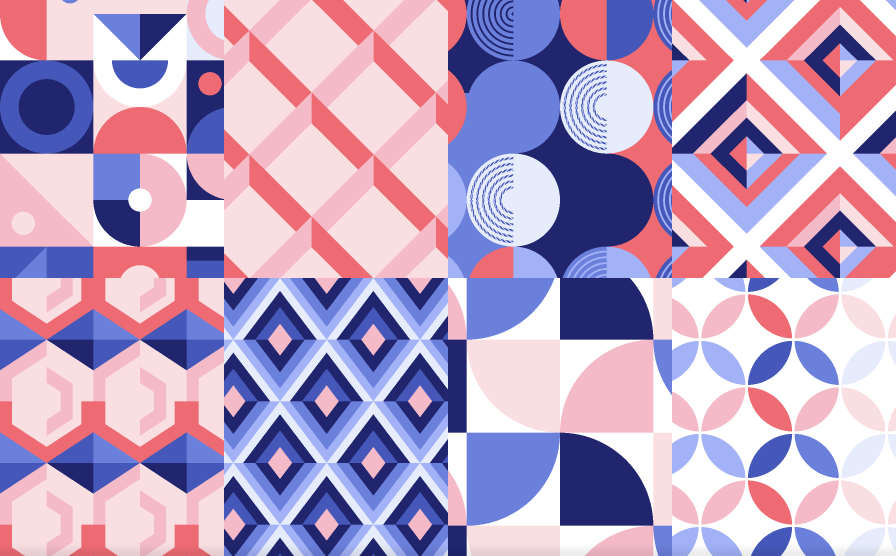
Reproduce this pattern procedurally as a WebGL 1 fragment shader.

```glsl
precision highp float;
// Eight geometric tile panels, four by two, in coral, pink, navy and blue.
uniform vec2 u_resolution;

const vec2 SHEET = vec2(768.0, 478.0);  // design units, y runs down
const vec2 PANEL = vec2(192.0, 239.0);
const float CELL = 80.0;
const float HALF = 40.0;
const float BAR = 26.5;                 // lattice bar height
const float BAR_STEP = 106.6;
const int SAMPLES = 3;                  // per axis, for smooth edges

const vec3 WHITE = vec3(1.0);
const vec3 ICE = vec3(0.90, 0.925, 0.985);
const vec3 PALE = vec3(0.975, 0.87, 0.885);
const vec3 PINK = vec3(0.957, 0.73, 0.78);
const vec3 CORAL = vec3(0.933, 0.42, 0.45);
const vec3 SKY = vec3(0.64, 0.70, 0.97);
const vec3 PERI = vec3(0.42, 0.50, 0.86);
const vec3 BLUE = vec3(0.27, 0.345, 0.73);
const vec3 NAVY = vec3(0.125, 0.145, 0.43);

bool disc(vec2 p, vec2 center, float r) { return distance(p, center) < r; }

// Panel 1: assorted bold square tiles
vec3 boldTiles(vec2 p) {
  vec2 s = p + vec2(0.0, 28.0);
  vec2 id = floor(s / CELL), q = mod(s, CELL), m = q - HALF;
  float r = length(m);
  if (id.y < 0.5) {
    if (id.x < 0.5) {
      if (disc(p, vec2(60.0, -6.0), 9.0)) return PERI;
      return m.x > 0.0 ? PALE : (r < HALF || m.y < 0.0 ? CORAL : WHITE);
    }
    if (id.x < 1.5) {
      if (m.y < 0.0) return PALE;
      return abs(m.x) + m.y > HALF ? WHITE : (m.x < 0.0 ? PERI : NAVY);
    }
    return r > HALF ? ICE : (r > 24.0 ? PINK : ICE);
  }
  if (id.y < 1.5) {
    if (id.x < 0.5) return r < 24.0 || r > HALF ? NAVY : BLUE;
    if (id.x < 1.5) {
      float top = length(vec2(m.x, q.y));
      if (top < HALF) return top < 24.0 ? BLUE : WHITE;
      return disc(q, vec2(HALF, CELL), HALF) ? CORAL : PALE;
    }
    if (disc(q, vec2(20.0), 10.0)) return CORAL;
    return disc(q, vec2(HALF, CELL), HALF) ? BLUE : NAVY;
  }
  if (id.y < 2.5) {
    if (id.x < 0.5) return disc(q, vec2(20.0, 60.0), 10.0) || q.x > q.y ? PALE : PINK;
    if (id.x < 1.5) {
      if (r < 10.0) return WHITE;
      if (m.x < 0.0 && m.y < 0.0) return PERI;
      return r > HALF ? WHITE : (m.x < 0.0 ? NAVY : PINK);
    }
    if (m.y > 0.0) return WHITE;
    return disc(q, vec2(HALF, 0.0), HALF) ? PINK : NAVY;
  }
  if (id.x < 0.5) return m.x < 0.0 && q.x + q.y > HALF ? PERI : BLUE;
  if (id.x < 1.5) return disc(q, vec2(HALF, 34.0), 18.0) ? PALE : CORAL;
  return q.y < 12.0 ? NAVY : BLUE;
}

// Panel 2: mitred diagonal lattice
vec3 lattice(vec2 p) {
  float down = mod(p.y - p.x + 81.0, BAR_STEP);
  float up = mod(p.x + p.y - 453.0, BAR_STEP);
  if (down < BAR && up < BAR) return up > down ? CORAL : PINK;
  return down < BAR ? CORAL : (up < BAR ? PINK : PALE);
}

// Panel 3: rows of touching discs, some ringed or stitched
vec3 discs(vec2 p) {
  vec2 s = p - vec2(400.0, -28.0);
  vec2 id = floor(s / CELL), m = mod(s, CELL) - HALF;
  float r = length(m), lane = mod(r, 5.0), dash = fract(atan(m.y, m.x) * r * 0.22);
  bool left = m.x < 0.0;
  vec3 ground = p.x < 440.0 ? (p.y < 80.0 ? NAVY : PERI) : (p.x < 520.0 ? NAVY : CORAL);
  if (r > HALF) return ground;
  bool ring = left && lane < 1.6;
  if (id.x < -0.5) return id.y < 1.5 ? CORAL : SKY;
  if (id.x > 1.5) return ring ? SKY : BLUE;
  bool first = id.x < 0.5;
  if (id.y < 0.5) return first ? (ring ? NAVY : PERI) : (left ? CORAL : BLUE);
  if (id.y > 2.5) return first ? (left ? CORAL : SKY) : (ring ? SKY : (left ? PERI : SKY));
  if (first == (id.y < 1.5)) return first ? PERI : NAVY;
  return left && r > 8.0 && lane < 2.0 && dash < 0.65 ? BLUE : ICE;
}

// Panel 4: nested diamonds, each ring coloured by side
vec3 nested(vec2 p) {
  vec2 s = p - vec2(640.0, 132.0);
  vec2 k = floor(vec2(s.x + s.y, s.x - s.y) / 160.0 + 0.5);
  vec2 m = s - CELL * vec2(k.x + k.y, k.x - k.y);
  float d = abs(m.x) + abs(m.y);
  bool warm = mod(k.x + k.y, 2.0) > 0.5, left = m.x < 0.0, top = m.y < 0.0;
  if (d > 69.0) return WHITE;
  if (d > 46.0) {
    if (warm) return left && !top ? SKY : CORAL;
    return left ? (top ? NAVY : SKY) : (top ? CORAL : SKY);
  }
  if (d > 31.0) return left ? (top ? PINK : CORAL) : (top ? PALE : CORAL);
  if (d > 15.0) return top ? NAVY : (left ? NAVY : SKY);
  return left ? CORAL : (top ? SKY : PALE);
}

// Panel 5: tall hexagons with faceted blue diamonds between
vec3 hexagons(vec2 p) {
  vec2 m = mod(p - vec2(0.0, 292.0), vec2(CELL, 106.0)) - vec2(HALF, 53.0);
  float d = (abs(m.x) * 0.66 + abs(m.y)) / 53.0;
  if (d > 1.0) return m.x > 0.0 ? (m.y < 0.0 ? NAVY : BLUE) : (m.y < 0.0 ? BLUE : PERI);
  d = max(d, abs(m.x) / HALF);
  if (d > 0.74) return m.x < 0.0 ? (m.y > 0.0 ? CORAL : PINK) : (m.y > 0.0 ? CORAL : PALE);
  if (d > 0.56) return PALE;
  return d > 0.3 && m.x > 0.0 ? PINK : PALE;
}

// Panel 6: interlocking banded diamonds
vec3 bandedDiamonds(vec2 p) {
  vec2 s = (p - vec2(240.0, 292.0)) / vec2(HALF, 53.0);
  vec2 k = floor(vec2(s.x + s.y, s.x - s.y) * 0.5 + 0.5);
  vec2 m = s - vec2(k.x + k.y, k.x - k.y);
  float d = abs(m.x) + abs(m.y);
  bool top = m.y < 0.0;
  if (d < 0.26) return PINK;
  if (d < 0.53) return top ? BLUE : NAVY;
  if (d < 0.79) return top ? NAVY : PERI;
  return top ? ICE : SKY;
}

// Panel 7: large quarter discs
vec3 quarters(vec2 p) {
  vec2 s = p - vec2(400.0, 212.0);
  vec2 id = floor(s / CELL), q = mod(s, CELL);
  bool even = mod(id.y, 2.0) < 0.5;
  if (id.x < -0.5) return even ? (disc(q, vec2(0.0, CELL), CELL) ? PINK : WHITE) : NAVY;
  if (id.x > 1.5) return even ? PALE : (disc(q, vec2(CELL, 0.0), CELL) ? PERI : WHITE);
  bool first = id.x < 0.5;
  vec2 corner = CELL * vec2(even ? 0.0 : 1.0, first ? 0.0 : 1.0);
  vec3 fill = first ? (even ? PERI : PALE) : (even ? NAVY : PINK);
  return disc(q, corner, CELL) ? fill : WHITE;
}

// Panel 8: petals of overlapping circles
vec3 petals(vec2 p) {
  vec2 s = p - vec2(640.0, 252.0);
  vec2 id = floor(s / HALF), q = mod(s, HALF);
  if (mod(id.x + id.y, 2.0) > 0.5) q.x = HALF - q.x;
  if (!disc(q, vec2(HALF, 0.0), 39.0) || !disc(q, vec2(0.0, HALF), 39.0)) return WHITE;
  bool warm = mod(id.y, 2.0) < 0.5;
  if (id.x < -0.5) return warm ? PINK : SKY;
  if (id.x < 0.5) return warm ? CORAL : BLUE;
  if (id.x < 1.5) return warm ? PINK : PERI;
  return warm ? PALE : ICE;
}

vec3 sheet(vec2 p) {
  float column = floor(p.x / PANEL.x);
  bool upper = p.y < PANEL.y;
  if (column < 0.5) return upper ? boldTiles(p) : hexagons(p);
  if (column < 1.5) return upper ? lattice(p) : bandedDiamonds(p);
  if (column < 2.5) return upper ? discs(p) : quarters(p);
  return upper ? nested(p) : petals(p);
}

void main() {
  vec3 sum = vec3(0.0);
  for (int i = 0; i < SAMPLES; i++) {
    for (int j = 0; j < SAMPLES; j++) {
      vec2 offset = (vec2(float(i), float(j)) + 0.5) / float(SAMPLES) - 0.5;
      vec2 uv = (gl_FragCoord.xy + offset) / u_resolution;
      sum += sheet(vec2(uv.x, 1.0 - uv.y) * SHEET);
    }
  }
  // Soft shade along the bottom edge
  float shade = 1.0 - 0.08 * smoothstep(0.025, 0.0, gl_FragCoord.y / u_resolution.y);
  gl_FragColor = vec4(sum / float(SAMPLES * SAMPLES) * shade, 1.0);
}
```
